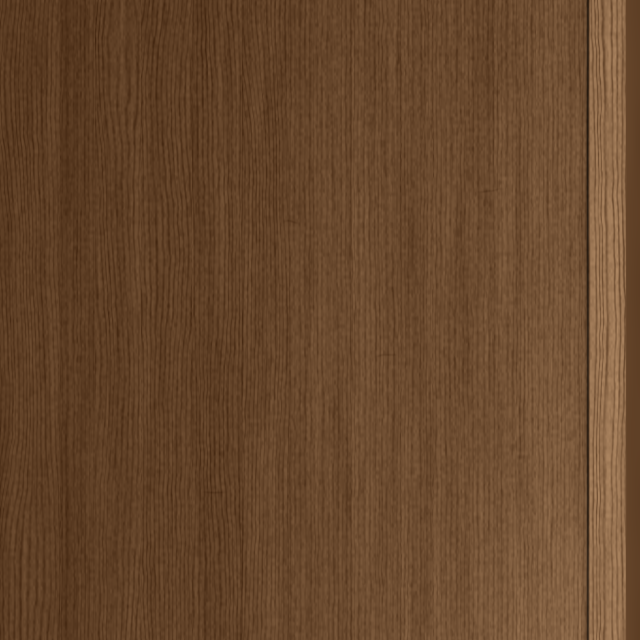
Write a Shadertoy shader that draws this texture.

```glsl
float hash(vec2 p) {
    vec3 q = fract(vec3(p.xyx) * 0.1031);
    q += dot(q, q.yzx + 33.33);
    return fract((q.x + q.y) * q.z);
}

float noise(vec2 p) {
    vec2 i = floor(p), f = fract(p);
    f = f * f * (3.0 - 2.0 * f);
    return mix(mix(hash(i), hash(i + vec2(1, 0)), f.x),
               mix(hash(i + vec2(0, 1)), hash(i + vec2(1, 1)), f.x), f.y);
}

// Signed noise, centred on zero
float wave(vec2 p) {
    return noise(p) * 2.0 - 1.0;
}

// Left edge of a board with irregular width
float boardEdge(float id) {
    return (id + 0.5 * hash(vec2(id, 71.0)) - 0.25) * 0.0764;
}

// Growth rings: narrow dark lines along a warped vertical phase
float rings(vec2 uv, float bend, float seed) {
    float x = uv.x + bend * wave(vec2(uv.x * 14.0 + seed * 9.0, uv.y * 4.0 + seed));
    x += 0.0013 * wave(vec2(uv.x * 50.0, uv.y * 36.0 + seed));
    float line = sin(x * 880.0 + 3.0 * wave(vec2(x * 70.0, seed)));
    line = line + 0.3 - 0.6 * line * line;
    return line * (0.5 + 0.8 * noise(vec2(x * 75.0, uv.y * 9.0 + seed)));
}

// Long fibres with a fine stipple and short dark pores
float fibres(vec2 uv) {
    float pores = smoothstep(0.65, 0.9, noise(uv * vec2(300.0, 70.0) + 17.0));
    return 0.70 * wave(uv * vec2(310.0, 9.0))
         + 0.75 * wave(uv * vec2(340.0, 170.0) + 40.0)
         + 0.20 * wave(uv * vec2(130.0, 3.0) + 90.0)
         + 0.10 - 0.7 * pores;
}

float panelTone(vec2 uv) {
    float id = floor(uv.x / 0.0764);
    if (uv.x < boardEdge(id)) id -= 1.0;
    else if (uv.x > boardEdge(id + 1.0)) id += 1.0;
    float seed = hash(vec2(id, 13.0)) * 50.0;
    float figure = smoothstep(0.3, 0.75, hash(vec2(id, 29.0)));

    // Light falls from the lower right
    float tone = 0.14 + 0.29 * uv.x + 0.11 * uv.x * (1.0 - uv.y);
    tone += 0.10 * smoothstep(0.4, 0.0, uv.y) * smoothstep(0.55, 0.9, uv.x);
    tone -= 0.03 * smoothstep(0.6, 1.0, uv.y);

    // Board shade and long soft streaks
    tone += 0.07 * (hash(vec2(id, 47.0)) - 0.5);
    tone += 0.045 * wave(vec2(uv.x * 32.0, uv.y * 1.7 + seed));
    tone += 0.030 * wave(vec2(uv.x * 75.0, uv.y * 3.0 + seed));

    // Grain
    float contrast = 0.85 + 0.4 * uv.x;
    tone += contrast * mix(0.058, 0.090, figure) * rings(uv, mix(0.002, 0.017, figure), seed);
    tone += contrast * 0.096 * fibres(uv + vec2(0, seed));

    // Seams of varied strength
    float left = uv.x - boardEdge(id), right = boardEdge(id + 1.0) - uv.x;
    float leftSeam = hash(vec2(id, 5.0)) * exp(-left * left * 600000.0);
    float rightSeam = hash(vec2(id + 1.0, 5.0)) * exp(-right * right * 600000.0);
    tone -= 0.14 * max(leftSeam, rightSeam);

    // Short cross-grain scars
    for (float k = 0.0; k < 4.0; k++) {
        vec2 centre = vec2(0.29 + 0.15 * k + 0.06 * hash(vec2(k, 3.0)),
                           0.15 + 0.6 * hash(vec2(k, 8.0)));
        vec2 d = uv - centre;
        d.y += 0.003 * wave(vec2(uv.x * 60.0, k));
        float span = 0.014 + 0.016 * hash(vec2(k, 19.0));
        tone -= 0.13 * smoothstep(span, span * 0.3, abs(d.x)) * exp(-d.y * d.y * 250000.0);
    }
    return tone;
}

float trimTone(vec2 uv) {
    float tone = 0.80 + 0.05 * wave(vec2(uv.x * 50.0, uv.y * 3.0));
    tone += 0.21 * rings(uv, 0.006, 17.0);
    tone += 0.11 * fibres(uv + 6.0);
    tone -= 0.10 * smoothstep(0.966, 0.980, uv.x);
    return tone - 0.07 * smoothstep(0.55, 1.0, uv.y);
}

void mainImage(out vec4 fragColor, in vec2 fragCoord) {
    vec2 uv = fragCoord / iResolution.xy;
    float aa = 1.0 / iResolution.x;

    // Panel, raised trim, then the smooth shaded strip
    float tone = panelTone(uv);
    tone = mix(tone, trimTone(uv), smoothstep(-aa, aa, uv.x - 0.921));
    float strip = 0.27 - 0.05 * smoothstep(0.978, 1.0, uv.x)
                + 0.02 * wave(uv * vec2(60.0, 9.0));
    tone = mix(tone, strip, smoothstep(-0.0015, 0.0015, uv.x - 0.978));

    // Groove beside the trim with a soft shadow
    float groove = uv.x - 0.918 - 0.0008 * wave(vec2(uv.y * 4.0, 2.0));
    float shade = 0.55 * exp(-groove * groove * 300000.0);
    shade += 0.10 * exp(-abs(groove) * 180.0) * step(groove, 0.0);

    vec3 darkWalnut = vec3(0.29, 0.175, 0.085);
    vec3 paleOak = vec3(0.65, 0.50, 0.36);
    vec3 color = mix(darkWalnut, paleOak, tone) * (1.0 - shade);
    fragColor = vec4(clamp(color, 0.0, 1.0), 1.0);
}
```
